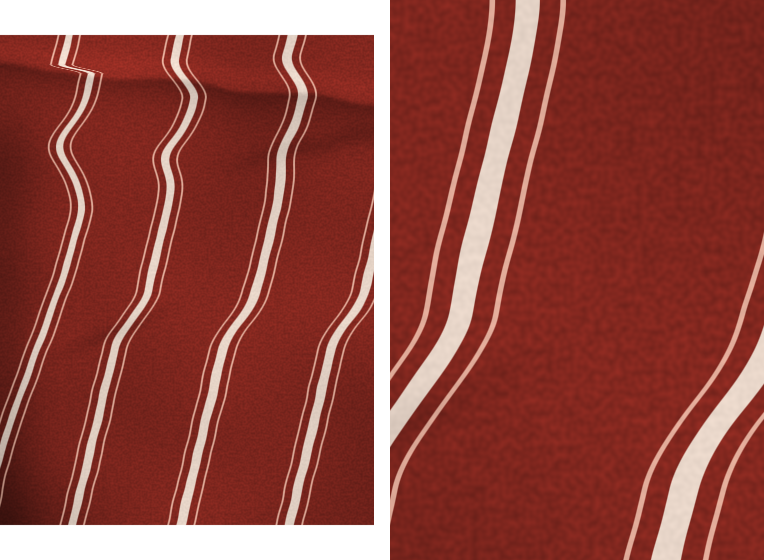
Left, the full canvas; right, a detail of the centre.
Give the GLSL for this texture, as a Shadertoy shader.

```glsl
vec2 gradient(vec2 cell) {
    vec3 h = fract(cell.xyx * vec3(0.1031, 0.1030, 0.0973));
    h += dot(h, h.yzx + 33.33);
    float angle = 6.2832 * fract((h.x + h.y) * h.z);
    return vec2(cos(angle), sin(angle));
}

// Gradient noise, roughly -0.7 to 0.7
float noise(vec2 p) {
    vec2 i = floor(p), f = fract(p);
    vec2 u = f * f * f * (f * (f * 6.0 - 15.0) + 10.0);
    vec2 e = vec2(0.0, 1.0);
    return mix(mix(dot(gradient(i), f), dot(gradient(i + e.yx), f - e.yx), u.x),
               mix(dot(gradient(i + e), f - e), dot(gradient(i + 1.0), f - 1.0), u.x), u.y);
}

float bump(float x, float width) {
    return exp(-x * x / (width * width));
}

// Horizontal centre of stripe k at a given depth below the top edge
float stripeCentre(float k, float depth) {
    float inner = min(k, 1.0);
    float x = 0.185 + 0.298 * k - 0.36 * (depth - 0.0625);
    x += (0.085 - 0.008 * k) * smoothstep(0.115 - 0.01 * k, 0.132 + 0.045 * inner, depth);
    x -= 0.04 / max(k, 1.0) * bump(depth - 0.277 + 0.025 * (1.0 - inner), 0.042);
    x -= 0.052 * inner * smoothstep(0.52, 0.625, depth);
    // The outer left stripe sways once more
    x += (1.0 - inner) * (0.06 * smoothstep(0.27, 0.38, depth) - 0.06 * smoothstep(0.4, 0.85, depth));
    return x + 0.004 * noise(vec2(k * 7.3 + 0.5, depth * 22.0));
}

float band(float dist, float halfWidth, float blur) {
    return 1.0 - smoothstep(halfWidth - blur, halfWidth + blur, dist);
}

// Light and dark from folds in the cloth
float foldShade(vec2 p) {
    float shade = 1.0 + 0.16 * noise(p * vec2(2.5, 5.0) + 3.7);
    float crease = p.y - 0.117 - 0.065 * p.x - 0.012 * noise(vec2(p.x * 6.0, 2.5));
    shade -= 0.34 * smoothstep(-0.006, 0.008, crease) * exp(-max(crease, 0.0) * 22.0);
    shade += 0.10 * bump(crease + 0.025, 0.022);
    // Shallow creases right of the middle and left below it
    float right = p.y - 0.37 + 0.13 * p.x + 0.015 * noise(vec2(p.x * 9.0, 8.5));
    shade -= 0.13 * bump(right, 0.018) * smoothstep(0.5, 0.8, p.x);
    float left = p.y - 0.67 + 0.25 * p.x + 0.012 * noise(vec2(p.x * 9.0, 4.5));
    shade -= 0.12 * bump(left, 0.014) * bump(p.x - 0.3, 0.14);
    // Broad shadows along the edges
    shade -= 0.28 * bump(p.x, 0.1) * smoothstep(0.1, 0.3, p.y);
    shade -= 0.22 * smoothstep(0.6, 1.0, p.y) * smoothstep(0.55, 0.0, p.x);
    shade -= 0.18 * bump(p.x - 1.0, 0.16) * bump(p.y - 0.8, 0.16);
    return shade;
}

void mainImage(out vec4 fragColor, in vec2 fragCoord) {
    vec2 p = fragCoord / iResolution.xy;
    p.y = 1.0 - p.y;
    float shade = foldShade(p);

    // Woven ground with fine grain
    vec2 thread = p * vec2(1.0, 1.5);
    float grain = noise(thread * 165.0) + 0.5 * noise(thread * vec2(45.0, 110.0) + 9.0);
    vec3 rust = vec3(0.50, 0.150, 0.118);
    vec3 color = rust * shade * (1.0 + 0.16 * grain);

    // Cream stripes flanked by thin pale lines
    float yarnLight = mix(1.0, shade, 0.45) * (1.0 + 0.04 * grain);
    for (int i = 0; i < 4; i++) {
        float k = float(i);
        float offset = p.x - stripeCentre(k, p.y);
        float blur = clamp(0.7 * fwidth(offset), 0.0005, 0.006);
        float size = min(k, 2.0);
        float wobble = 0.0015 * noise(vec2(p.y * 30.0, k * 5.0 + 0.5));
        float line = band(abs(abs(offset) - 0.029 - 0.003 * size - wobble), 0.0025, blur);
        float core = band(abs(offset), 0.0095 + 0.0017 * size + wobble, blur);
        color = mix(color, vec3(0.88, 0.67, 0.60) * yarnLight, line);
        color = mix(color, vec3(0.90, 0.83, 0.78) * yarnLight, core);
    }

    // White margins above and below
    float edge = 0.7 / iResolution.y;
    float cloth = band(abs(p.y - 0.5), 0.4375, edge);
    fragColor = vec4(mix(vec3(1.0), color, cloth), 1.0);
}
```
